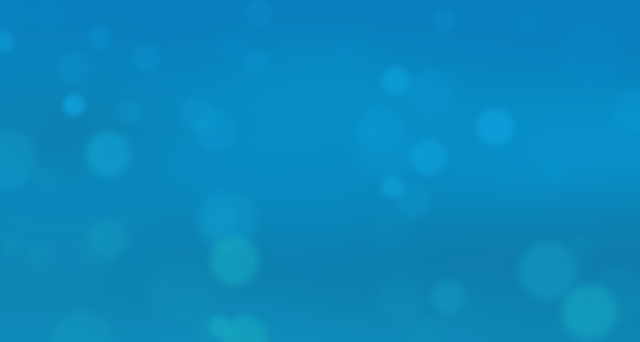
Reproduce this background procedurally as a WebGL 2 fragment shader.

```glsl
#version 300 es
precision highp float;
// Soft blue backdrop with blurred light discs (bokeh).
// A vertical gradient is bent by layered sines and tinted by wide glows;
// two looped layers of scattered discs, faint then bright, lie over it.

uniform vec2 u_resolution;
out vec4 fragColor;

const vec3 TOP_BLUE   = vec3(0.030, 0.500, 0.740);
const vec3 MID_BLUE   = vec3(0.030, 0.550, 0.770);
const vec3 DEEP_BLUE  = vec3(0.050, 0.492, 0.675);
const vec3 FLOOR_BLUE = vec3(0.055, 0.545, 0.725);
const vec3 DISC_SKY   = vec3(0.055, 0.640, 0.875);
const vec3 DISC_TEAL  = vec3(0.090, 0.670, 0.755);

vec3 hash3(float n) {
    return fract(sin(n * vec3(12.99, 78.23, 37.72) + 1.7) * 4375.85);
}

// Wide elliptical glow, 1 at its centre.
float glow(vec2 p, vec2 centre, vec2 size) {
    vec2 d = (p - centre) / size;
    return exp(-dot(d, d));
}

// Slow, uneven bending of the gradient.
float waves(vec2 p) {
    return 0.035 * sin(3.1 * p.x + 1.9 * p.y + 0.6)
         + 0.025 * sin(5.3 * p.x - 3.7 * p.y + 2.1)
         + 0.015 * sin(9.1 * p.x + 6.3 * p.y + 4.0);
}

vec3 backdrop(vec2 p, float aspect) {
    float height = p.y + waves(p);
    vec2 uv = vec2(p.x / aspect, p.y);

    vec3 color = mix(FLOOR_BLUE, DEEP_BLUE, smoothstep(0.0, 0.22, height));
    color = mix(color, MID_BLUE, smoothstep(0.22, 0.56, height));
    color = mix(color, TOP_BLUE, smoothstep(0.66, 0.95, height));

    // Dim patch on the left, dim corner on the right.
    color = mix(color, DEEP_BLUE, 0.85 * glow(uv, vec2(0.08, 0.60), vec2(0.20, 0.17)));
    color = mix(color, DEEP_BLUE, 0.70 * glow(uv, vec2(0.90, 0.17), vec2(0.24, 0.20)));
    // Lighter lower left, centre and right flank.
    color = mix(color, FLOOR_BLUE, 0.70 * glow(uv, vec2(0.06, 0.18), vec2(0.24, 0.24)));
    color = mix(color, MID_BLUE, 0.60 * glow(uv, vec2(0.47, 0.46), vec2(0.20, 0.20)));
    color = mix(color, DISC_SKY, 0.16 * glow(uv, vec2(0.92, 0.56), vec2(0.16, 0.13)));
    return color;
}

// Disc with a blurred rim and a slightly uneven face.
float softDisc(vec2 offset, float radius, float blur) {
    float face = 0.92 - 0.10 * offset.x / radius;
    return face * (1.0 - smoothstep(radius - blur, radius + blur, length(offset)));
}

// Scatters discs evenly with jitter; ranges hold (minimum, maximum).
vec3 addDiscs(vec3 color, vec2 p, float aspect, int count, float seed,
              vec2 radiusRange, vec2 alphaRange) {
    for (int i = 0; i < count; i++) {
        float n = float(i) + seed;
        vec3 rnd = hash3(n);
        vec3 place = hash3(n + 57.3);
        vec2 spot = fract(n * vec2(0.7549, 0.5698) + 0.16 * place.xy);
        spot.x = pow(spot.x, 1.25);    // denser toward the left
        vec2 centre = spot * vec2(aspect, 1.0);

        float radius = mix(radiusRange.x, radiusRange.y, pow(rnd.x, 1.3));
        float blur = 0.011 + 0.15 * radius;
        float alpha = mix(alphaRange.x, alphaRange.y, pow(rnd.y, 1.5));

        // Teal near the lower left, sky blue higher up and to the right.
        float skyShare = smoothstep(0.25, 0.75, spot.y + 0.35 * spot.x + 0.3 * (rnd.z - 0.5));
        vec3 tint = mix(DISC_TEAL, DISC_SKY, skyShare);
        color = mix(color, tint, alpha * softDisc(p - centre, radius, blur));
    }
    return color;
}

void main() {
    float aspect = u_resolution.x / u_resolution.y;
    vec2 p = gl_FragCoord.xy / u_resolution.y;

    vec3 color = backdrop(p, aspect);
    color = addDiscs(color, p, aspect, 36, 3.0, vec2(0.028, 0.092), vec2(0.07, 0.27));
    color = addDiscs(color, p, aspect, 18, 71.0, vec2(0.028, 0.088), vec2(0.25, 0.82));
    fragColor = vec4(color, 1.0);
}
```
